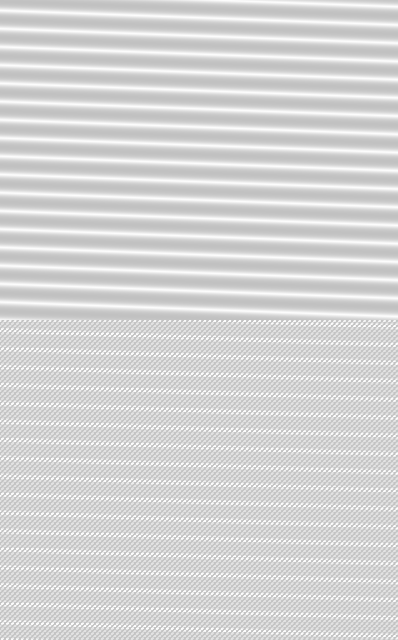
Write a WebGL 1 fragment shader that draws this pattern.

```glsl
precision highp float;
// Slanted satin ridges above, the same ridges woven from tiny staggered dashes below.

uniform vec2 u_resolution;

const float TAU = 6.2831853;
const float BAND_PITCH = 0.02848;   // ridge spacing, in canvas heights
const float BAND_START = 0.0163;    // first ridge below the top of a panel
const float BAND_SLOPE = 0.0365;    // fall of a ridge from left to right
const float PANEL_HEIGHT = 0.5;
const float ROW_PITCH = 0.00390625; // weave row height
const float DASH_PITCH = 0.0078;
const float DASH_SLANT = 0.25;

// Ridge coordinate: whole numbers lie on the bright crests.
float ridgePhase(float x, float depth) {
  return (depth - BAND_START - BAND_SLOPE * x) / BAND_PITCH;
}

// Distance to the nearest crest, from 0 to 0.5.
float crestDistance(float phase) {
  return abs(fract(phase + 0.5) - 0.5);
}

// Smooth grey fold with a bright crest.
float satinShade(float phase) {
  return 0.75 + 0.24 * exp(-pow(crestDistance(phase) / 0.19, 1.4));
}

// Level rows of staggered dashes, returned as coverage from 0 to 1.
float dashCoverage(float x, float depth) {
  float row = floor(depth / ROW_PITCH);
  float across = fract(depth / ROW_PITCH) - 0.5;
  float u = x / DASH_PITCH + 0.5 * mod(row, 2.0) + DASH_SLANT * across;
  float along = 0.5 + 0.5 * cos(TAU * u);
  float body = 0.5 + 0.5 * cos(TAU * across);
  return smoothstep(0.1, 0.65, along * (0.5 + 0.5 * body));
}

// Woven grey ground whose dashes turn white along the slanted crests.
float weaveShade(float x, float phase, float depth) {
  float crest = 1.0 - smoothstep(0.06, 0.19, crestDistance(phase));
  float seam = 1.0 - smoothstep(0.002, 0.004, depth);
  float highlight = max(crest, 0.7 * seam);
  float ground = mix(0.77, 0.765, crest);
  float thread = mix(0.885, 0.99, highlight);
  return mix(ground, thread, dashCoverage(x, depth));
}

void main() {
  vec2 p = gl_FragCoord.xy / u_resolution.y;
  float pixel = 1.0 / u_resolution.y;
  float depth = 1.0 - p.y;

  // Both panels restart the ridges at their own top edge.
  float lowerDepth = depth - PANEL_HEIGHT;
  float satin = satinShade(ridgePhase(p.x, depth));
  float weave = weaveShade(p.x, ridgePhase(p.x, lowerDepth), lowerDepth);

  float lower = smoothstep(-0.5 * pixel, 0.5 * pixel, lowerDepth);
  gl_FragColor = vec4(vec3(mix(satin, weave, lower)), 1.0);
}
```
